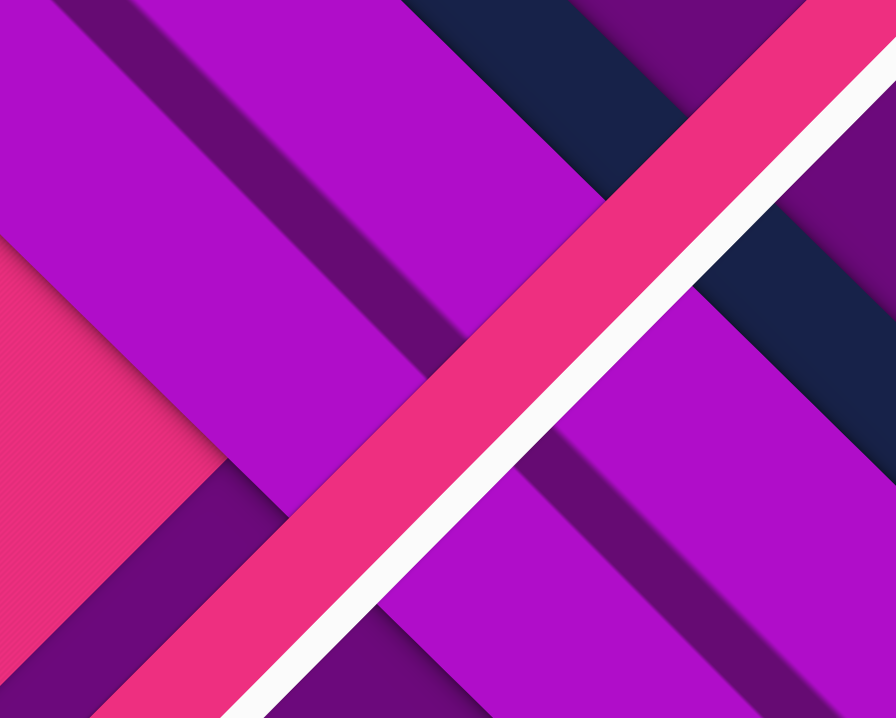
Reproduce this background procedurally as a Shadertoy shader.

```glsl
// Layered diagonal paper bands in purple, pink, navy and white with soft shadows.

const vec3 VIOLET = vec3(0.690, 0.050, 0.790);
const vec3 PLUM   = vec3(0.425, 0.035, 0.485);
const vec3 GROOVE = vec3(0.400, 0.045, 0.450);
const vec3 PINK   = vec3(0.932, 0.183, 0.500);
const vec3 NAVY   = vec3(0.092, 0.132, 0.285);
const vec3 WHITE  = vec3(0.985);

// Slants of the falling and rising edges
const float FALL = -1.0194;
const float GROOVE_FALL = -0.99;
const float RISE = 0.999;
const float WHITE_RISE = 0.992;

// Where each edge line meets the top of the canvas, in canvas heights
const float VIOLET_LEFT  = -0.3325;
const float VIOLET_RIGHT = 0.5583;
const float NAVY_RIGHT   = 0.7905;
const float GROOVE_LEFT  = 0.0720;
const float GROOVE_RIGHT = 0.1830;
const float CORNER_END   = 0.9545;
const float RIBBON_START = 1.1235;
const float RIBBON_SPLIT = 1.2985;
const float RIBBON_END   = 1.3590;

const float GROOVE_BLUR = 0.007;
const float RIB_PERIOD  = 0.0081;
const float RIB_DEPTH   = 0.045;

// Signed distance to a slanted line, positive to its right
float edge(vec2 p, float slant, float offset) {
    return (p.x + slant * p.y - offset) / length(vec2(1.0, slant));
}

// Coverage of the positive side, smoothed over one pixel
float cover(float d) {
    return clamp(d * iResolution.y + 0.5, 0.0, 1.0);
}

// Darkening that fades with distance from a raised edge
vec3 shade(vec3 color, float d, float strength, float width) {
    return color * (1.0 - strength * exp(-abs(d) / width));
}

void mainImage(out vec4 fragColor, in vec2 fragCoord) {
    // Measured from the top left, in canvas heights
    vec2 p = vec2(fragCoord.x, iResolution.y - fragCoord.y) / iResolution.y;

    float violetLeft  = edge(p, FALL, VIOLET_LEFT);
    float violetRight = edge(p, FALL, VIOLET_RIGHT);
    float navyRight   = edge(p, FALL, NAVY_RIGHT);
    float cornerEnd   = edge(p, RISE, CORNER_END);
    float ribbonStart = edge(p, RISE, RIBBON_START);
    float ribbonSplit = edge(p, WHITE_RISE, RIBBON_SPLIT);
    float ribbonEnd   = edge(p, WHITE_RISE, RIBBON_END);

    // Ribbed pink corner over the plum base
    float rib = sin(6.28318 * (p.x + p.y) / RIB_PERIOD);
    vec3 corner = PINK * (1.0 - RIB_DEPTH * (0.5 + 0.5 * rib));
    vec3 lower = shade(PLUM, cornerEnd, 0.15, 0.006);
    lower = mix(lower, corner, cover(-cornerEnd));
    lower = shade(lower, -violetLeft, 0.38, 0.012);

    // Navy band and its shadow on the plum base
    vec3 upper = shade(PLUM, navyRight, 0.35, 0.010);
    vec3 navy = shade(NAVY, violetRight, 0.40, 0.008);
    upper = mix(upper, navy, cover(-navyRight));

    // Violet band with a soft groove
    float grooveLeft  = edge(p, GROOVE_FALL, GROOVE_LEFT);
    float grooveRight = edge(p, GROOVE_FALL, GROOVE_RIGHT);
    float groove = smoothstep(-0.5 * GROOVE_BLUR, 0.5 * GROOVE_BLUR, grooveLeft)
                 * smoothstep(-GROOVE_BLUR, GROOVE_BLUR, -grooveRight);
    vec3 violet = mix(VIOLET, GROOVE, groove);

    vec3 color = mix(lower, violet, cover(violetLeft));
    color = mix(color, upper, cover(violetRight));

    // Rising ribbon, pink then white, with a thin contact shadow
    color = shade(color, ribbonStart, 0.30, 0.002);
    color = shade(color, ribbonEnd, 0.10, 0.002);
    vec3 ribbon = mix(PINK, WHITE, cover(ribbonSplit));
    color = mix(color, ribbon, cover(ribbonStart) * cover(-ribbonEnd));

    fragColor = vec4(color, 1.0);
}
```
